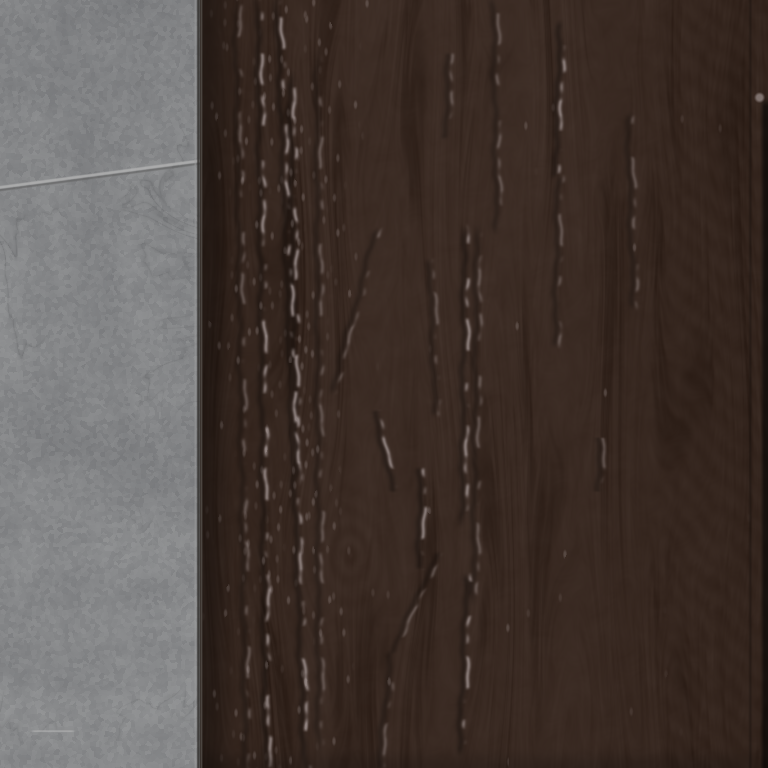
Reproduce this texture procedurally as a WebGL 2 fragment shader.

```glsl
#version 300 es
precision highp float;
// Grey stone tiles on the left beside a dark embossed wood plank.
// Stone: warped layered sines plus cellular grit. Wood: stretched sines lit
// from the side, with broken glossy streaks running along the grain.
uniform vec2 u_resolution;
out vec4 fragColor;

const float STONE_EDGE = 0.2555;
const float WOOD_EDGE = 0.2650;
const vec2 KNOT = vec2(0.457, 0.277);
const vec3 STONE_DARK = vec3(0.46, 0.465, 0.475);
const vec3 STONE_LIGHT = vec3(0.575, 0.58, 0.585);
const vec3 WOOD_DARK = vec3(0.145, 0.095, 0.070);
const vec3 WOOD_MID = vec3(0.200, 0.142, 0.113);
const vec3 WOOD_LIGHT = vec3(0.240, 0.178, 0.148);
const vec3 GLOSS = vec3(0.57, 0.52, 0.51);
const float BUMP = 0.09;
const float STREAK_WIDTH = 0.0027;

// Streaks: x at the top, x at the bottom, lowest y, highest y.
const vec4 BRIGHT[8] = vec4[8](
  vec4(0.341, 0.351, 0.00, 1.00), vec4(0.366, 0.402, 0.00, 1.00),
  vec4(0.383, 0.390, 0.38, 0.90), vec4(0.610, 0.607, 0.32, 0.70),
  vec4(0.613, 0.604, 0.02, 0.25), vec4(0.735, 0.728, 0.77, 0.97),
  vec4(0.494, 0.517, 0.36, 0.465), vec4(0.553, 0.551, 0.26, 0.39));
const vec4 FAINT[12] = vec4[12](
  vec4(0.312, 0.325, 0.00, 1.00), vec4(0.418, 0.420, 0.03, 0.92),
  vec4(0.626, 0.622, 0.22, 0.70), vec4(0.648, 0.652, 0.70, 1.00),
  vec4(0.565, 0.572, 0.46, 0.66), vec4(0.823, 0.830, 0.60, 0.85),
  vec4(0.786, 0.784, 0.36, 0.43), vec4(0.590, 0.585, 0.82, 0.93),
  vec4(0.495, 0.437, 0.49, 0.70), vec4(0.575, 0.515, 0.15, 0.28),
  vec4(0.515, 0.498, 0.00, 0.15), vec4(0.732, 0.728, 0.55, 0.77));

float hash(vec2 p) {
  p = fract(p * vec2(0.1031, 0.1137));
  p += dot(p, p.yx + 33.33);
  return fract((p.x + p.y) * p.x * 17.0);
}

// Layered, rotated and warped sines, roughly -1 to 1.
float waves(vec2 p) {
  float sum = 0.0, amp = 0.6;
  for (int i = 0; i < 5; i++) {
    p = mat2(0.8, 0.6, -0.6, 0.8) * p * 1.75 + 1.3;
    p += 0.7 * sin(p.yx * 1.1);
    sum += amp * sin(p.x) * cos(p.y);
    amp *= 0.65;
  }
  return sum;
}

// Cellular noise: distance to the nearest point, and that point's random value.
vec2 cells(vec2 p) {
  vec2 best = vec2(9.0, 0.0);
  for (int j = -1; j <= 1; j++)
    for (int i = -1; i <= 1; i++) {
      vec2 id = floor(p) + vec2(i, j);
      vec2 site = id + vec2(hash(id), hash(id + 57.0));
      float d = distance(p, site);
      if (d < best.x) best = vec2(d, hash(id + 113.0));
    }
  return best;
}

float band(float x, float center, float halfWidth, float soft) {
  return 1.0 - smoothstep(halfWidth - soft, halfWidth + soft, abs(x - center));
}

// Broken highlight in x, continuous shadow to its left in y.
vec2 streak(vec2 p, vec4 s, float seed) {
  float t = (p.y - s.z) / (s.w - s.z);
  float x = mix(s.y, s.x, t) + 0.0016 * sin(p.y * 61.0 + seed) + 0.0008 * sin(p.y * 193.0 + seed);
  float span = smoothstep(-0.03, 0.03, t) * smoothstep(1.03, 0.97, t);
  float dash = sin(p.y * 37.0 + seed * 2.3) + sin(p.y * 91.0 + seed * 5.1) + 0.8 * sin(p.y * 233.0 + seed);
  float dx = (p.x - x) / STREAK_WIDTH;
  return span * vec2(exp(-dx * dx) * smoothstep(-0.6, 1.3, dash),
                     exp(-pow(dx * 0.6 + 1.3, 2.0)));
}

vec3 stone(vec2 p, float px) {
  float cloud = waves(p * 5.0 + 2.0);
  float grit = cells(p * 170.0).y - 0.5;
  float tone = 0.52 + 0.23 * cloud + 0.13 * waves(p * 27.0) + 0.40 * grit;
  tone -= 0.22 * band(p.y, 0.46 - 0.35 * p.x, 0.03, 0.07);
  tone += 0.16 * smoothstep(0.45, 0.25, p.y);
  vec3 col = mix(STONE_DARK, STONE_LIGHT, tone);
  // Thin dark veins along zero crossings of the clouds.
  float vein = exp(-abs(waves(p * 7.0 + 9.0)) * 28.0);
  col -= 0.055 * vein * smoothstep(-0.2, 0.5, cloud);
  // Slanted joint and a short pale scratch.
  float joint = p.y - (0.755 + 0.133 * p.x);
  col = mix(col, vec3(0.38), 0.65 * band(joint, -0.0025, 0.0015, px));
  col = mix(col, vec3(0.70), 0.8 * band(joint, 0.001, 0.0018, px));
  float scratch = band(p.y, 0.048, 0.0009, px) * band(p.x, 0.069, 0.027, 0.004);
  return mix(col, vec3(0.73), 0.7 * scratch);
}

// Grain coordinates, stretched vertically and bent around the knot.
vec2 grain(vec2 p) {
  vec2 d = p - KNOT;
  p.x -= 0.55 * d.x * exp(-dot(d * vec2(9.0, 6.0), d * vec2(9.0, 6.0)));
  p.x += 0.006 * sin(p.y * 9.0 + p.x * 14.0);
  return p * vec2(30.0, 3.2);
}

vec3 wood(vec2 p, float px) {
  float relief = waves(grain(p));
  float slope = relief - waves(grain(p + vec2(0.003, 0.001)));
  float rough = band(p.x, 0.36, 0.07, 0.05);
  float glow = smoothstep(0.29, 0.46, p.x) * smoothstep(0.98, 0.68, p.x) * (0.65 + 0.35 * p.y);
  vec3 col = mix(WOOD_MID, WOOD_LIGHT, clamp(glow * 0.85 + 0.25 * relief, 0.0, 1.0));
  col = mix(col, WOOD_DARK, smoothstep(0.1, 0.9, -relief) * 0.4);
  col += BUMP * 0.35 * slope * (0.6 + 0.4 * rough);
  col += 0.008 * waves(p * vec2(60.0, 35.0));
  // Knot rings and faint diagonal pores on the right.
  float ring = length((p - KNOT) * vec2(1.0, 0.7));
  col -= 0.018 * exp(-ring * 32.0) * sin(ring * 330.0 + 2.0 * relief);
  col += 0.006 * sin((p.x + p.y) * 170.0 + 3.0 * relief) * smoothstep(0.82, 0.9, p.x);
  // Small scattered glints, densest in the rough band.
  vec2 fleck = cells(p * vec2(95.0, 42.0));
  float shine = smoothstep(0.32, 0.08, fleck.x) * smoothstep(0.985 - 0.5 * rough, 1.0, fleck.y);
  // Long glossy streaks.
  vec2 lines = vec2(0.0);
  for (int i = 0; i < 8; i++) lines += streak(p, BRIGHT[i], float(i) * 1.7);
  for (int i = 0; i < 12; i++) lines += streak(p, FAINT[i], float(i) * 2.9 + 4.0) * vec2(0.5, 0.8);
  col *= 1.0 - 0.28 * min(lines.y, 1.0);
  col = mix(col, GLOSS, clamp(0.85 * lines.x + 0.35 * shine, 0.0, 0.95));
  // Shaded left bevel and the groove at the right.
  col *= 0.70 + 0.30 * smoothstep(WOOD_EDGE, 0.315, p.x);
  col *= 1.0 - 0.25 * band(p.x, 0.977, 0.0015, 0.002);
  float groove = smoothstep(0.989, 0.996, p.x) * smoothstep(0.875, 0.86, p.y);
  col *= 1.0 - 0.55 * groove;
  col = mix(col, GLOSS, 0.8 * smoothstep(0.008, 0.003, distance(p, vec2(0.989, 0.873))));
  return col * (0.85 + 0.15 * smoothstep(0.0, 0.03, p.y));
}

void main() {
  vec2 p = gl_FragCoord.xy / u_resolution;
  float px = 1.0 / min(u_resolution.x, u_resolution.y);
  vec3 col = p.x < 0.26 ? stone(p, px) : wood(p, px);
  // Pale lip and dark gap between the two materials.
  col = mix(col, vec3(0.62), 0.45 * band(p.x, STONE_EDGE - 0.001, 0.0012, px));
  col = mix(col, vec3(0.20, 0.19, 0.18), 0.85 * band(p.x, 0.2585, 0.0018, px));
  col = mix(col, vec3(0.34, 0.32, 0.30), 0.8 * band(p.x, 0.2622, 0.0012, px));
  fragColor = vec4(clamp(col, 0.0, 1.0), 1.0);
}
```
